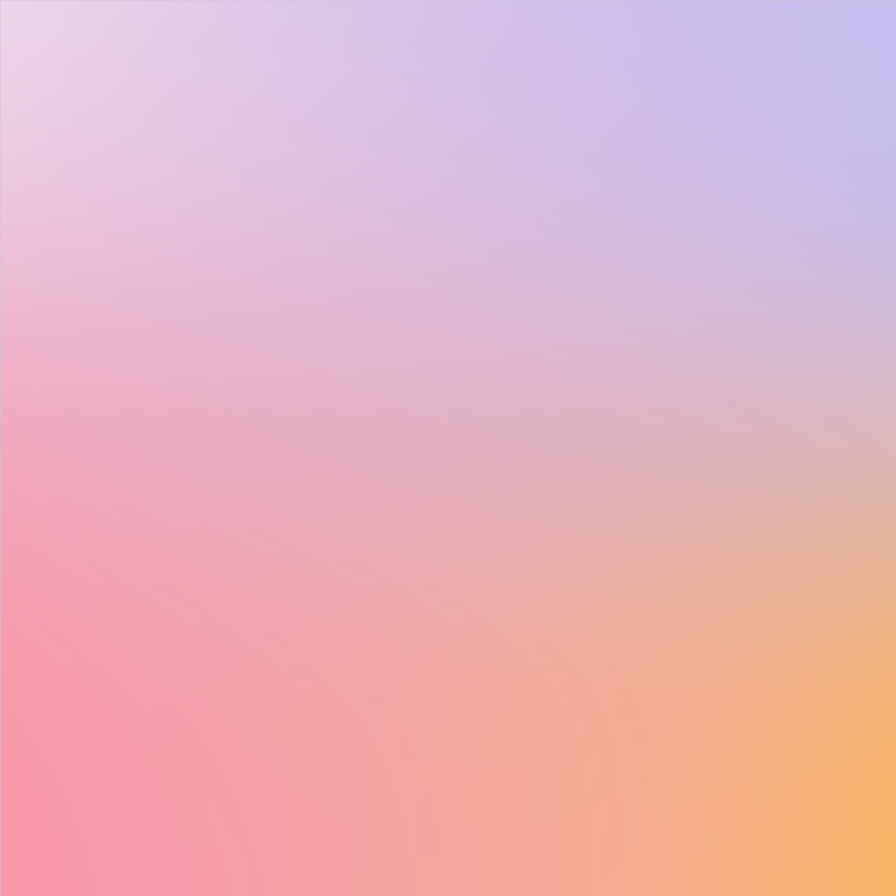
This background is drawn by a WebGL 2 fragment shader. Its source:

```glsl
#version 300 es
precision highp float;
// Soft pastel mesh gradient: pale pink, lavender, rose and amber corners.

uniform vec2 u_resolution;
out vec4 fragColor;

// Quadratic curve through colours at x = 0, 0.5 and 1.
vec3 blendAcross(vec3 left, vec3 middle, vec3 right, float x) {
  return left * (2.0 * x - 1.0) * (x - 1.0)
       + middle * 4.0 * x * (1.0 - x)
       + right * x * (2.0 * x - 1.0);
}

// Catmull-Rom curve from b to c, with a and d as outer neighbours.
vec3 smoothCurve(vec3 a, vec3 b, vec3 c, vec3 d, float t) {
  vec3 linear = c - a;
  vec3 square = 2.0 * a - 5.0 * b + 4.0 * c - d;
  vec3 cubic = 3.0 * (b - c) + d - a;
  return b + 0.5 * t * (linear + t * (square + t * cubic));
}

// Five horizontal colour bands, joined smoothly from bottom to top.
vec3 meshGradient(vec2 uv) {
  vec3 bands[5];
  bands[0] = blendAcross(vec3(0.98, 0.59, 0.66), vec3(0.96, 0.645, 0.62),
                         vec3(0.985, 0.71, 0.40), uv.x);
  bands[1] = blendAcross(vec3(0.97, 0.605, 0.675), vec3(0.945, 0.655, 0.64),
                         vec3(0.95, 0.70, 0.475), uv.x);
  bands[2] = blendAcross(vec3(0.95, 0.655, 0.74), vec3(0.89, 0.69, 0.755),
                         vec3(0.86, 0.72, 0.725), uv.x);
  bands[3] = blendAcross(vec3(0.925, 0.77, 0.855), vec3(0.86, 0.745, 0.865),
                         vec3(0.785, 0.735, 0.885), uv.x);
  bands[4] = blendAcross(vec3(0.925, 0.835, 0.91), vec3(0.84, 0.765, 0.91),
                         vec3(0.77, 0.745, 0.94), uv.x);

  float height = clamp(uv.y, 0.0, 1.0) * 4.0;
  int band = min(int(height), 3);
  return smoothCurve(bands[max(band - 1, 0)], bands[band], bands[band + 1],
                     bands[min(band + 2, 4)], height - float(band));
}

// Faint hairline along the left and top borders.
float borderLine(vec2 uv, float width) {
  float distanceToBorder = min(uv.x, 1.0 - uv.y);
  return 1.0 - smoothstep(0.0, width, distanceToBorder);
}

void main() {
  vec2 uv = gl_FragCoord.xy / u_resolution;
  vec3 hairline = vec3(0.82, 0.76, 0.85);
  vec3 color = meshGradient(uv);
  color = mix(color, hairline, 0.6 * borderLine(uv, 0.002));
  fragColor = vec4(clamp(color, 0.0, 1.0), 1.0);
}
```
